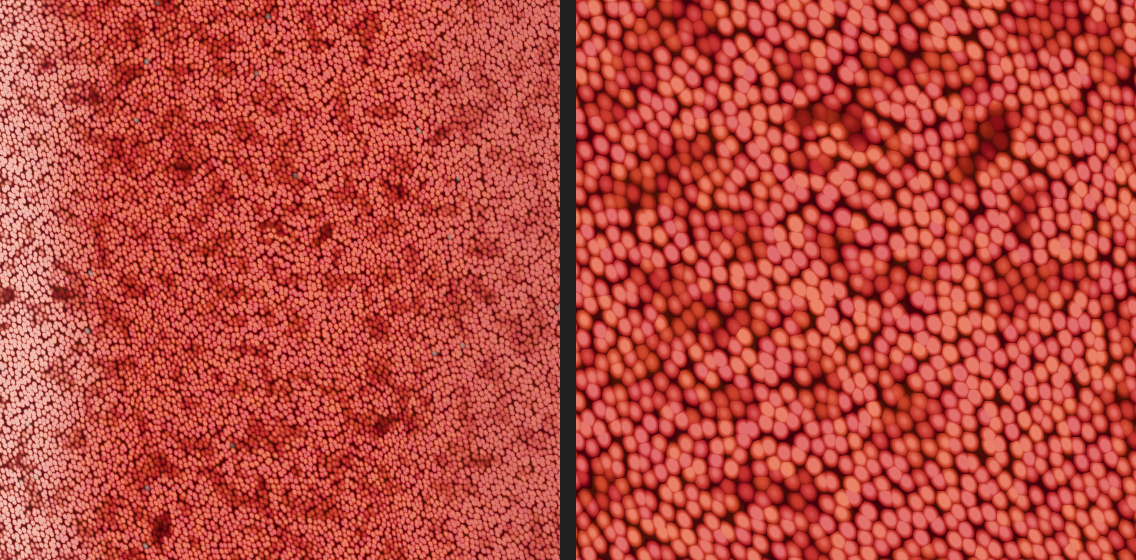
Left, the full canvas; right, a detail of the centre.
A Shadertoy shader for this texture:

```glsl
// Dense bed of tiny red beads with dark gaps, small pits and pale glossy sides.

float hash(vec2 p) {
    return fract(sin(dot(p, vec2(127.1, 311.7))) * 43758.5453);
}

float noise(vec2 p) {
    vec2 i = floor(p), f = fract(p);
    f = f * f * (3.0 - 2.0 * f);
    return mix(mix(hash(i), hash(i + vec2(1, 0)), f.x),
               mix(hash(i + vec2(0, 1)), hash(i + vec2(1, 1)), f.x), f.y);
}

// Returns bead brightness, bead id (hue seed) and fleck seed of the topmost bead.
vec3 beads(vec2 uv) {
    // Lean the rows to the left, with a slow wander
    vec2 q = uv;
    q.x += 0.22 * uv.y + 0.025 * noise(uv * 5.0) + 0.006 * noise(uv * 19.0);
    q *= vec2(122.0, 96.0);
    vec2 cell = floor(q);

    float top = -9.0;
    vec3 bead = vec3(0.0);
    for (int j = -1; j <= 1; j++)
    for (int i = -1; i <= 1; i++) {
        vec2 id = cell + vec2(i, j);
        vec2 jitter = vec2(hash(id), hash(id + 37.3)) - 0.5;
        vec2 d = q - id - 0.5 - 0.6 * jitter;
        d.y += 0.4 * (mod(id.x, 2.0) - 0.5);
        float dome = 1.0 - dot(d, d) / 0.46;

        // Sunken clumps share a low level
        float clump = noise(id * vec2(0.36, 0.42));
        float level = 0.55 + 0.4 * smoothstep(0.1, 0.6, clump) + 0.22 * (hash(id + 71.7) - 0.5);
        float height = dome + 0.7 * level;
        if (height > top) {
            top = height;
            float lit = max(dome + 0.25 * d.y - 0.12 * d.x, 0.0);
            bead = vec3(lit * level, hash(id + 11.9), hash(id + 53.1));
        }
    }
    return bead;
}

vec3 surface(vec2 uv) {
    vec3 bead = beads(uv);

    // Broad shade and scattered ragged pits
    float broad = noise(uv * 4.0 + 3.0);
    float pit = smoothstep(0.76, 0.93, 0.72 * noise(uv * 17.0 + 8.0) + 0.28 * noise(uv * 60.0));
    float tone = bead.x * (0.92 + 0.18 * broad) * (1.0 - 0.7 * pit);

    // From the gaps up to the bead tops
    vec3 color = mix(vec3(0.27, 0.03, 0.03), vec3(0.53, 0.08, 0.07), smoothstep(0.0, 0.22, tone));
    color = mix(color, vec3(0.78, 0.22, 0.17), smoothstep(0.2, 0.48, tone));
    color = mix(color, vec3(0.9, 0.47, 0.42), smoothstep(0.46, 0.8, tone));

    // Orange and crimson beads, rare grey flecks
    color += (bead.y - 0.5) * vec3(0.04, 0.09, -0.03);
    color = mix(color, vec3(0.5, 0.43, 0.41) * (0.4 + tone), 0.8 * step(0.996, bead.z));

    // Pale sheen on the left, pink haze on the right
    float wander = 0.08 * (noise(uv * 6.0) - 0.5);
    float left = 1.0 - smoothstep(0.02, 0.25, uv.x + wander + 0.06 * abs(uv.y - 0.4));
    float right = smoothstep(0.66, 0.95, uv.x + wander);
    color = mix(color, vec3(0.95, 0.78, 0.74), left * (0.12 + 0.75 * smoothstep(0.18, 0.7, tone)));
    color = mix(color, vec3(0.82, 0.46, 0.44), right * (0.08 + 0.4 * smoothstep(0.1, 0.5, tone)));
    return color;
}

void mainImage(out vec4 fragColor, in vec2 fragCoord) {
    // Four samples per pixel smooth the bead edges
    vec3 color = vec3(0.0);
    for (int k = 0; k < 4; k++) {
        vec2 offset = vec2(k % 2, k / 2) * 0.5 - 0.25;
        color += 0.25 * surface((fragCoord + offset) / iResolution.y);
    }
    fragColor = vec4(clamp(color, 0.0, 1.0), 1.0);
}
```
